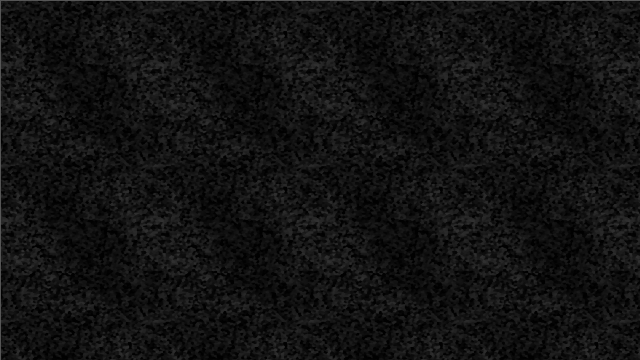
Reproduce this texture procedurally as a WebGL 2 fragment shader.

```glsl
#version 300 es
precision highp float;

uniform vec2 u_resolution;
out vec4 fragColor;

#define TILE_SIZE 0.432
#define GRAIN_CELLS vec2(58.0, 70.0)
#define STREAK_CELLS vec2(16.0, 42.0)
#define MOTTLE_CELLS vec2(11.0, 11.0)
#define BASE_GRAY 0.066
#define BLOTCH_DEPTH 0.017
#define GRAIN_DEPTH 0.17
#define STREAK_DEPTH 0.030
#define MOTTLE_DEPTH 0.024
#define EDGE_WIDTH 0.0025
#define EDGE_GRAY 0.36

const float TAU = 6.28318;

vec3 hash3(vec2 cell) {
    vec3 q = fract(cell.xyx * vec3(0.1031, 0.1030, 0.0973));
    q += dot(q, q.yxz + 33.33);
    return fract((q.xxy + q.yzz) * q.zyx);
}

// Soft cellular noise that repeats once per tile, centred on zero.
float softCells(vec2 uv, vec2 cells, float sharpness, float seed) {
    vec2 p = uv * cells;
    vec2 base = floor(p);
    float total = 0.0;
    float weights = 0.0;
    for (int j = -1; j <= 1; j++) {
        for (int i = -1; i <= 1; i++) {
            vec2 cell = base + vec2(i, j);
            vec3 rnd = hash3(mod(cell, cells) + seed);
            vec2 offset = cell + rnd.xy - p;
            float weight = exp(-sharpness * dot(offset, offset));
            total += weight * rnd.z;
            weights += weight;
        }
    }
    return total / max(weights, 1e-5) - 0.5;
}

// Broad cloudy patches from warped periodic sines.
float blotches(vec2 uv) {
    vec2 bend = 0.045 * vec2(sin(TAU * (2.0 * uv.y + uv.x)),
                             sin(TAU * (2.0 * uv.x - uv.y) + 1.3));
    vec2 q = uv + bend;
    float diagonal = cos(TAU * (q.x - q.y - 0.5));
    float column = cos(TAU * q.x);
    float ripple = sin(TAU * (2.0 * q.x + 3.0 * q.y) + 0.7);
    return diagonal + 0.7 * column + 0.25 * ripple;
}

void main() {
    // Height units, measured from the top left corner.
    vec2 p = vec2(gl_FragCoord.x, u_resolution.y - gl_FragCoord.y) / u_resolution.y;
    float pixel = 1.0 / u_resolution.y;
    vec2 uv = p / TILE_SIZE;

    // Uneven cloth tone
    float tone = BASE_GRAY + BLOTCH_DEPTH * blotches(uv);
    tone += MOTTLE_DEPTH * softCells(uv, MOTTLE_CELLS, 3.0, 17.0);
    tone += STREAK_DEPTH * softCells(uv, STREAK_CELLS, 4.0, 53.0);

    // Fine flecks, stronger where the cloth is lighter
    float grain = softCells(uv, GRAIN_CELLS, 6.0, 91.0);
    float gain = mix(0.6, 1.15, smoothstep(0.03, 0.10, tone));
    float gray = clamp(tone + GRAIN_DEPTH * gain * grain, 0.004, 0.21);

    // Thin pale border on the left and top
    float border = clamp((EDGE_WIDTH - min(p.x, p.y)) / pixel + 0.5, 0.0, 1.0);
    gray = mix(gray, EDGE_GRAY, border);

    fragColor = vec4(vec3(gray), 1.0);
}
```
